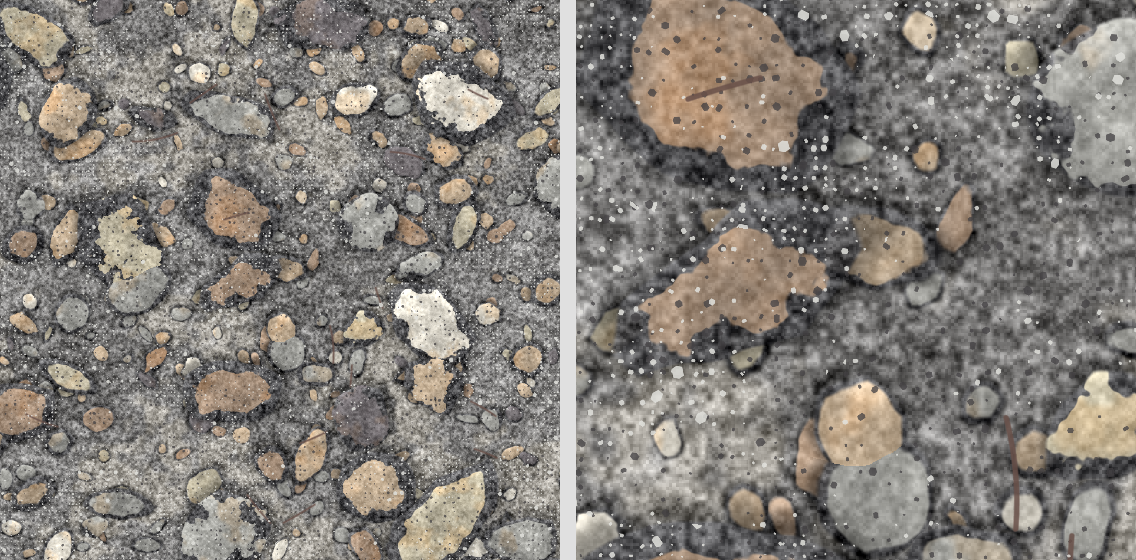
Left: the whole. Right: its middle third, enlarged.
A WebGL 1 fragment shader for this texture:

```glsl
precision highp float;
uniform vec2 u_resolution;

float hash(vec2 p) {
  vec3 q = fract(p.xyx * 0.1031);
  q += dot(q, q.yzx + 33.33);
  return fract((q.x + q.y) * q.z);
}

vec2 hash2(vec2 p) {
  return vec2(hash(p), hash(p + 57.3));
}

float noise(vec2 p) {
  vec2 i = floor(p), f = fract(p);
  f = f * f * (3.0 - 2.0 * f);
  return mix(mix(hash(i), hash(i + vec2(1, 0)), f.x),
             mix(hash(i + vec2(0, 1)), hash(i + 1.0), f.x), f.y);
}

float fbm(vec2 p) {
  float sum = 0.0, weight = 0.53;
  for (int i = 0; i < 4; i++) {
    sum += weight * noise(p);
    p = mat2(1.6, 1.2, -1.2, 1.6) * p + 17.0;
    weight *= 0.5;
  }
  return sum;
}

// Scaled distance to a pebble, 1 at its edge: a blend of ellipse and polygon
float pebble(vec2 p, vec2 id, float angular) {
  float facets = 0.0;
  for (int i = 0; i < 7; i++) {
    float n = float(i);
    float a = (n + 0.7 * hash(id + n * 3.7)) * 0.8976;
    facets = max(facets, dot(p, vec2(cos(a), sin(a))) / (0.7 + 0.3 * hash(id + n * 7.1)));
  }
  return mix(length(p), facets, angular);
}

vec3 stoneColor(float kind) {
  vec3 c = mix(vec3(0.71, 0.63, 0.53), vec3(0.62, 0.53, 0.45), step(0.27, kind));
  c = mix(c, vec3(0.60, 0.60, 0.58), step(0.42, kind));
  c = mix(c, vec3(0.83, 0.81, 0.76), step(0.66, kind));
  c = mix(c, vec3(0.72, 0.69, 0.60), step(0.78, kind));
  return mix(c, vec3(0.42, 0.40, 0.41), step(0.90, kind));
}

// One scattered layer of tar-rimmed stones; bare gathers the exposed faces
void layStones(vec2 uv, float cells, float seed, float share, float tar,
               inout vec3 color, inout float bare) {
  vec2 bend = vec2(fbm(uv * cells * 1.7), fbm(uv * cells * 1.7 + 40.0)) - 0.5;
  vec2 warped = uv * cells + 0.18 * bend;
  vec2 cell = floor(warped), chosen = vec2(0.0), side = vec2(0.0);
  float depth = -1.0, size = 0.3;
  for (int y = -1; y <= 1; y++) {
    for (int x = -1; x <= 1; x++) {
      vec2 id = cell + vec2(x, y) + seed;
      if (hash(id + 5.5) > share) continue;
      vec2 p = warped - (id - seed) - 0.2 - 0.6 * hash2(id);
      float turn = 6.283 * hash(id + 11.0);
      mat2 spin = mat2(cos(turn), -sin(turn), sin(turn), cos(turn));
      p = spin * p;
      float radius = mix(0.25, 0.5, hash(id + 21.0));
      float stretch = mix(1.0, 1.75, pow(hash(id + 31.0), 1.3));
      vec2 q = p / (radius * vec2(stretch, 1.0 / sqrt(stretch)));
      float d = (1.0 - pebble(q, id, 0.85 * hash(id + 41.0))) * radius;
      if (d > depth) {
        depth = d;
        size = radius;
        chosen = id;
        side = q * spin;
      }
    }
  }
  float blur = 0.0016 * cells;
  float mottle = fbm(uv * 38.0 + chosen * 3.1);
  float patchy = hash(chosen + 61.0);
  float body = smoothstep(-blur, blur, depth);
  float rim = size * tar * mix(0.4, 1.25, hash(chosen + 71.0));
  float wear = (mottle - 0.5) * size * mix(0.25, 2.0, pow(patchy, 3.0));
  float face = body * smoothstep(-blur, blur, depth - rim + wear);

  // Contact shadow, tar skin, then the worn face
  color *= mix(0.66, 1.0, smoothstep(0.0, 0.12, -depth - 0.025 * side.y));
  float light = dot(side, vec2(-0.25, 0.9)) * smoothstep(0.25, 1.0, length(side));
  vec3 skin = vec3(0.29, 0.29, 0.30) + 0.2 * (mottle - 0.5) + 0.10 * light;
  color = mix(color, skin, body * 0.92);
  skin = stoneColor(hash(chosen + 81.0)) * (0.7 + 0.6 * mottle);
  float stain = smoothstep(0.53, 0.7, fbm(uv * 22.0 + chosen));
  skin *= mix(vec3(1.0), vec3(1.06, 0.95, 0.82), stain * 0.6) * (1.0 + 0.2 * light);
  color = mix(color, skin, face);
  bare = max(bare * (1.0 - body), face);
}

// Angular specks, one per cell
float crumbs(vec2 uv, float cells, float share, float pixel) {
  vec2 id = floor(uv * cells), f = fract(uv * cells);
  float a = 6.283 * hash(id + 27.0), chance = hash(id + 15.0);
  float radius = mix(0.1, 0.33, pow(hash(id + 3.0), 2.0));
  vec2 p = mat2(cos(a), -sin(a), sin(a), cos(a)) * (f - 0.36 - 0.28 * hash2(id + 9.0));
  float d = max(abs(p.x) + 0.4 * abs(p.y), abs(p.y) * mix(0.9, 1.7, chance / max(share, 0.01)));
  float soft = pixel * cells * 0.5;
  return step(chance, share) * (1.0 - smoothstep(radius - soft, radius + soft, d));
}

// Thin bent stalks
float twigs(vec2 uv, float pixel) {
  float cover = 0.0;
  for (int i = 0; i < 15; i++) {
    vec2 id = vec2(float(i), 93.0);
    float a = 6.283 * hash(id + 4.0);
    vec2 p = mat2(cos(a), -sin(a), sin(a), cos(a)) * (uv - hash2(id));
    float reach = mix(0.012, 0.042, hash(id + 8.0));
    p.y += 5.0 * (hash(id + 2.0) - 0.5) * p.x * p.x;
    float d = length(vec2(max(abs(p.x) - reach, 0.0), p.y)) - 0.0016;
    cover = max(cover, 1.0 - smoothstep(-pixel, pixel, d));
  }
  return cover;
}

void main() {
  float pixel = 1.0 / min(u_resolution.x, u_resolution.y);
  vec2 uv = gl_FragCoord.xy * pixel;

  // Gritty binder with sandy hollows and lit bumps
  float broad = fbm(uv * 6.0 + 3.0);
  float relief = fbm(uv * 24.0) - fbm(uv * 24.0 + vec2(0.08, -0.25));
  vec3 color = vec3(0.465, 0.46, 0.455) + 0.3 * (broad - 0.5) + 0.5 * relief;
  float sand = smoothstep(0.55, 0.68, fbm(uv * 7.0 + 31.0) + 0.2 * (noise(uv * 60.0) - 0.5));
  color = mix(color, vec3(0.66, 0.64, 0.60) + 0.4 * relief, sand * 0.75);

  float bare = 0.0;
  layStones(uv, 29.0, 300.0, 0.26, 0.2, color, bare);
  layStones(uv, 13.0, 200.0, 0.42, 0.24, color, bare);
  layStones(uv, 5.6, 100.0, 0.62, 0.26, color, bare);

  // Fine grain, dark pits and pale dust
  float grain = 0.26 * (fbm(uv * 110.0) - 0.5) + 0.36 * (noise(uv * 235.0 + 7.0) - 0.5);
  grain += 0.14 * (hash(floor(uv * 512.0)) - 0.5);
  color += grain * mix(1.0, 0.5, bare);
  float pits = crumbs(uv + 0.61, 120.0, 0.3, pixel);
  color = mix(color, vec3(0.23, 0.22, 0.23), pits * 0.75);
  color = mix(color, vec3(0.38, 0.28, 0.25), twigs(uv, pixel) * 0.85);
  float dusty = smoothstep(0.32, 0.66, fbm(uv * 13.0 + 70.0)) * mix(1.0, 0.4, bare);
  float dust = max(crumbs(uv, 80.0, 0.25 * dusty, pixel), crumbs(uv + 0.37, 165.0, 0.55 * dusty, pixel));
  color = mix(color, vec3(0.87, 0.87, 0.85), dust * 0.85);

  gl_FragColor = vec4(clamp(color * 0.97 + 0.04, 0.0, 1.0), 1.0);
}
```
